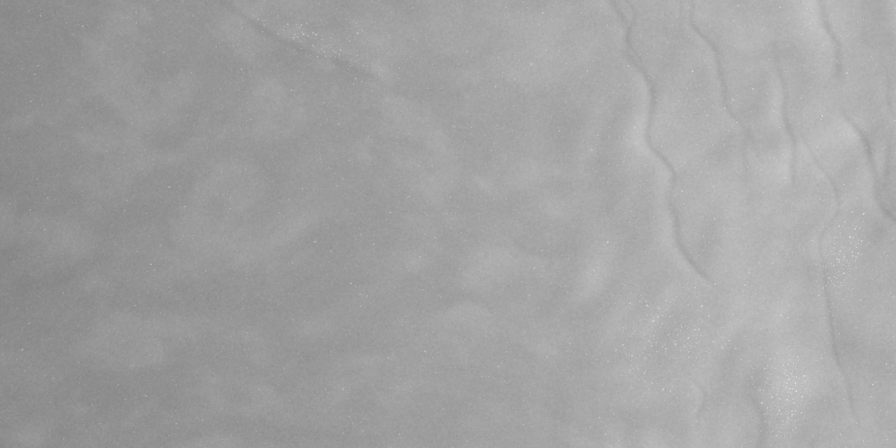
A WebGL 2 fragment shader for this texture:

```glsl
#version 300 es
precision highp float;
uniform vec2 u_resolution;
out vec4 fragColor;

float hash(vec2 p, float seed) {
    vec3 q = fract(vec3(p.xyx) * 0.1031 + seed * 0.0717);
    q += dot(q, q.yzx + 33.33);
    return fract((q.x + q.y) * q.z);
}

mat2 rotation(float angle) {
    float c = cos(angle), s = sin(angle);
    return mat2(c, s, -s, c);
}

// Cellular noise: one soft bump of random sign and weight per cell
float bumps(vec2 p, float seed) {
    vec2 cell = floor(p);
    float sum = 0.0;
    for (int j = -1; j <= 1; j++)
    for (int i = -1; i <= 1; i++) {
        vec2 id = cell + vec2(i, j);
        vec2 centre = id + vec2(hash(id, seed), hash(id, seed + 5.0));
        vec2 d = p - centre;
        float k = max(1.0 - dot(d, d), 0.0);
        sum += k * k * k * (hash(id, seed + 9.0) * 2.0 - 1.0);
    }
    return sum;
}

float layeredBumps(vec2 p, float seed) {
    float sum = 0.0, gain = 1.0;
    for (int i = 0; i < 4; i++) {
        sum += gain * bumps(p, seed + float(i) * 3.0);
        p = rotation(0.3) * p * 1.9 + 7.3;
        gain *= 0.55;
    }
    return sum;
}

vec2 bend(vec2 p, float amount) {
    vec2 w = sin(p.yx * vec2(5.1, 4.3) + vec2(0.7, 2.1));
    w += 0.5 * sin(p.yx * vec2(11.0, 9.0) + p * 4.0 + 1.3);
    return p + amount * w;
}

// Dark crease with a light ridge beside it
float crease(float d, float width) {
    float dark = exp(-d * d / (width * width));
    float e = d + width * 2.4;
    float light = exp(-e * e / (width * width * 5.0));
    return 0.6 * light - dark;
}

float folds(vec2 p) {
    float sum = 0.0;
    for (int i = 0; i < 11; i++) {
        float n = float(i);
        float r = hash(vec2(n, 3.0), 2.0);
        float drop = 1.0 - p.y;
        float path = 1.36 + 0.066 * n + drop * mix(0.12, 0.38, r);
        path += 0.020 * sin(p.y * 9.0 + n * 2.4) + 0.008 * sin(p.y * 25.0 + n * 4.1);
        path += 0.030 * bumps(vec2(p.y * 13.0, n * 4.0), 8.0);
        float along = bumps(vec2(p.y * 5.5 + n, n * 3.7), 14.0);
        float presence = smoothstep(0.0, 0.45, along + 0.5 * (p.y - 0.5));
        sum += presence * mix(0.4, 1.0, r) * crease(p.x - path, mix(0.005, 0.010, r));
    }
    return sum;
}

float cluster(vec2 p, vec2 centre, vec2 size, float angle) {
    vec2 q = rotation(angle) * (p - centre) / size;
    return exp(-dot(q, q));
}

// Round glints; density is the chance that a cell holds one
float glints(vec2 p, float scale, float density, float seed, float pixel) {
    vec2 q = p * scale, id = floor(q);
    vec2 centre = 0.22 + 0.56 * vec2(hash(id, seed), hash(id, seed + 1.0));
    float radius = mix(0.12, 0.24, hash(id, seed + 2.0));
    float edge = max(pixel * scale * 0.6, 0.08);
    float dotMask = 1.0 - smoothstep(radius - edge, radius + edge, length(q - id - centre));
    return dotMask * step(hash(id, seed + 3.0), density) * mix(0.3, 1.0, hash(id, seed + 4.0));
}

void main() {
    float pixel = 1.0 / u_resolution.y;
    vec2 p = gl_FragCoord.xy * pixel;
    float right = smoothstep(1.05, 1.5, p.x);

    // Broad light from the right
    float tone = 0.554 + 0.086 * p.x - 0.045 * smoothstep(1.7, 2.05, p.x);
    tone += 0.016 * cluster(p, vec2(1.68, 0.42), vec2(0.35, 0.4), 0.0);
    tone += 0.014 * (p.y - 0.5) * (1.0 - right);

    // Hazy smears, slanted at the left and level in the middle
    float tilt = mix(0.5, 0.1, smoothstep(0.2, 1.2, p.x));
    vec2 smear = rotation(tilt) * bend(p, 0.055) * vec2(5.5, 9.5);
    float haze = layeredBumps(smear, 1.0);
    tone += 0.031 * (smoothstep(-0.25, 0.85, haze) - 0.4) * (1.0 - 0.35 * right);
    tone += 0.013 * layeredBumps(bend(p, 0.06) * vec2(9.0, 15.0), 21.0);

    // Upright ripples and creases on the right
    vec2 ripple = rotation(-0.2) * bend(p, 0.035) * vec2(9.0, 4.0);
    float relief = bumps(ripple, 31.0) - bumps(ripple + vec2(0.3, 0.1), 31.0);
    vec2 wrinkle = rotation(0.25) * bend(p, 0.05) * vec2(16.0, 7.5);
    relief += 0.9 * (bumps(wrinkle, 35.0) - bumps(wrinkle + vec2(0.3, 0.12), 35.0));
    tone += 0.042 * relief * right;
    tone += 0.050 * folds(p);

    // Faint diagonal crease on the upper left
    float slope = p.y - 1.03 + 0.58 * (p.x - 0.45) + 0.018 * sin(p.x * 13.0);
    float span = smoothstep(0.4, 0.55, p.x) * (1.0 - smoothstep(0.75, 1.0, p.x));
    tone += 0.025 * span * crease(-slope, 0.011);

    // Glitter: sparse everywhere, dense in a few drifts
    float drift = cluster(p, vec2(1.88, 0.42), vec2(0.035, 0.09), 0.15);
    drift += cluster(p, vec2(1.75, 0.10), vec2(0.04, 0.09), 0.0);
    drift += 0.6 * cluster(p, vec2(1.49, 0.25), vec2(0.08, 0.08), 0.0);
    drift += 0.65 * cluster(p, vec2(0.70, 0.91), vec2(0.17, 0.03), 0.55);
    vec2 scatter = rotation(0.35) * bend(p, 0.03) + 2.0;
    tone += 0.13 * glints(scatter, 115.0, 0.012 + 0.5 * drift, 41.0, pixel);
    tone += 0.08 * glints(rotation(0.6) * scatter + 3.0, 150.0, 0.06 + 0.4 * drift, 51.0, pixel);

    // Fine grain
    tone += 0.019 * bumps(p * 235.0, 61.0);

    fragColor = vec4(vec3(clamp(tone, 0.0, 1.0)), 1.0);
}
```
